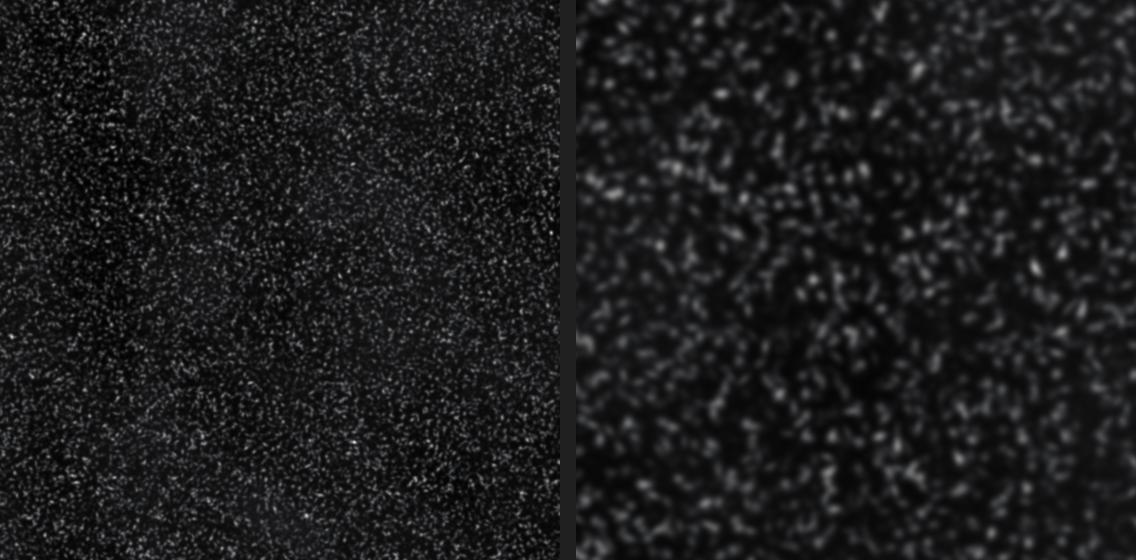
Left, the full canvas; right, a detail of the centre.
Give the GLSL for this texture, as a Shadertoy shader.

```glsl
// Black speckled stone: fine pale grains scattered under a soft uneven haze.

const vec3 STONE_TINT = vec3(0.975, 0.99, 1.035);
const float HAZE_LEVEL = 0.043;

vec3 hash3(vec2 cell, float seed) {
    vec3 q = fract(vec3(cell.xyx + seed * 17.3) * vec3(0.1031, 0.1030, 0.0973));
    q += dot(q, q.yxz + 33.33);
    return fract((q.xxy + q.yzz) * q.zyx);
}

vec2 gradientAt(vec2 cell, float seed) {
    float angle = 6.2832 * hash3(cell, seed).x;
    return vec2(cos(angle), sin(angle));
}

// Gradient noise, roughly -0.7 to 0.7
float gradientNoise(vec2 p, float seed) {
    vec2 i = floor(p), f = fract(p);
    vec2 u = f * f * f * (f * (f * 6.0 - 15.0) + 10.0);
    vec2 e = vec2(1.0, 0.0);
    float a = dot(gradientAt(i, seed), f);
    float b = dot(gradientAt(i + e.xy, seed), f - e.xy);
    float c = dot(gradientAt(i + e.yx, seed), f - e.yx);
    float d = dot(gradientAt(i + e.xx, seed), f - e.xx);
    return mix(mix(a, b, u.x), mix(c, d, u.x), u.y);
}

float fbm(vec2 p, float seed) {
    float sum = 0.0, amplitude = 1.0;
    for (int octave = 0; octave < 4; octave++) {
        sum += amplitude * gradientNoise(p, seed + float(octave));
        p = p * 2.1 + 3.7;
        amplitude *= 0.55;
    }
    return sum;
}

// Soft elongated grains, one per cell; rarity skews brightness to few bright ones
float grains(vec2 p, float radius, float rarity, float seed) {
    vec2 cell = floor(p);
    float light = 0.0;
    for (int y = -1; y <= 1; y++) {
        for (int x = -1; x <= 1; x++) {
            vec2 id = cell + vec2(x, y);
            vec3 place = hash3(id, seed);
            vec3 form = hash3(id, seed + 5.0);
            float angle = 3.1416 * form.x;
            vec2 axis = vec2(cos(angle), sin(angle));
            vec2 d = p - id - place.xy;
            d = vec2(dot(d, axis), dot(d, vec2(-axis.y, axis.x)));
            d /= radius * vec2(1.0 + 0.35 * form.y, 1.0 - 0.2 * form.y);
            light += pow(place.z, rarity) * exp(-0.5 * dot(d, d));
        }
    }
    return light;
}

// Soft band around a line through origin along dir
float band(vec2 p, vec2 origin, vec2 dir, float halfWidth) {
    vec2 n = normalize(vec2(-dir.y, dir.x));
    float d = dot(p - origin, n) / halfWidth;
    return exp(-d * d);
}

// Cloudy veil with a dark column and a few faint rubbed streaks
float haze(vec2 p) {
    vec2 warped = p + 0.03 * vec2(gradientNoise(p * 7.0, 40.0), gradientNoise(p * 7.0, 41.0));
    float veil = 0.5 + 0.75 * fbm(warped * 3.6, 20.0);
    float column = band(warped, vec2(0.17, 0.5), vec2(0.0, 1.0), 0.085);
    veil -= 0.6 * column * smoothstep(0.25, 0.45, p.y);
    veil += 0.25 * band(warped, vec2(0.27, 0.5), vec2(0.0, 1.0), 0.018);
    float streak = band(warped, vec2(0.5, 0.07), vec2(1.0, -1.0), 0.035);
    veil += 0.6 * streak * smoothstep(0.17, 0.08, p.y);
    return clamp(veil + 0.1, 0.0, 1.3);
}

void mainImage(out vec4 fragColor, in vec2 fragCoord) {
    vec2 p = fragCoord / iResolution.y;
    float veil = haze(p);

    // Grain layers, loosely clustered and a little subdued beneath the veil
    float dust = 0.27 * grains(p * 130.0, 0.30, 2.0, 1.0);
    float sparks = 0.38 * grains(p * 90.0 + 11.0, 0.22, 4.0, 2.0);
    float cluster = 1.0 + 0.5 * gradientNoise(p * 26.0, 30.0);
    float grainLight = (dust + sparks) * cluster * mix(1.05, 0.9, veil);

    // Fine mottling of the ground
    float mottle = 0.012 * gradientNoise(p * 170.0, 50.0);
    float value = 0.006 + HAZE_LEVEL * 1.35 * veil + grainLight + mottle;

    // Bright grains fade to neutral grey
    vec3 tint = mix(STONE_TINT, vec3(1.0), smoothstep(0.15, 0.4, value));
    fragColor = vec4(clamp(value * tint, 0.0, 1.0), 1.0);
}
```
